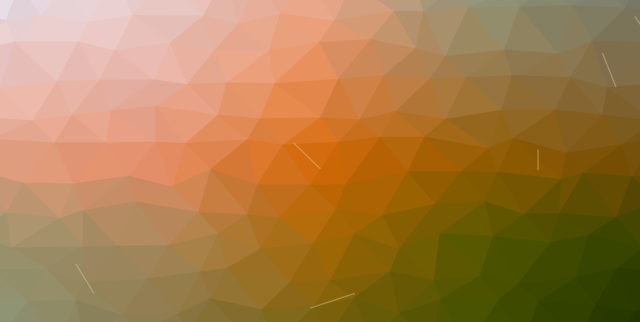
This background is drawn by a Shadertoy shader. Its source:

```glsl
// A low-poly backdrop: a jittered, staggered grid is split into triangles,
// and each facet takes its flat tint from a smooth five-by-five colour mesh.
// A few pale hairlines glint along the facet seams.

// Hash without sine: two values in 0..1 for a grid index
vec2 hash22(vec2 p) {
    vec3 q = fract(p.xyx * vec3(0.1031, 0.1030, 0.0973));
    q += dot(q, q.yzx + 33.33);
    return fract((q.xx + q.yz) * q.zy);
}

// Five evenly spaced colours blended along t in 0..1
vec3 ramp(float t, vec3 a, vec3 b, vec3 c, vec3 d, vec3 e) {
    t *= 4.0;
    vec3 col = mix(a, b, clamp(t, 0.0, 1.0));
    col = mix(col, c, clamp(t - 1.0, 0.0, 1.0));
    col = mix(col, d, clamp(t - 2.0, 0.0, 1.0));
    return mix(col, e, clamp(t - 3.0, 0.0, 1.0));
}

// Colour mesh: lilac upper left, orange centre, deep green lower right
vec3 colourField(vec2 uv) {
    vec3 top = ramp(uv.x, vec3(0.90, 0.86, 0.90), vec3(0.90, 0.78, 0.77),
        vec3(0.91, 0.64, 0.52), vec3(0.57, 0.58, 0.47), vec3(0.47, 0.48, 0.41));
    vec3 upper = ramp(uv.x, vec3(0.92, 0.75, 0.72), vec3(0.91, 0.70, 0.65),
        vec3(0.90, 0.54, 0.32), vec3(0.60, 0.47, 0.27), vec3(0.50, 0.41, 0.25));
    vec3 middle = ramp(uv.x, vec3(0.89, 0.62, 0.50), vec3(0.90, 0.55, 0.40),
        vec3(0.82, 0.40, 0.02), vec3(0.58, 0.36, 0.00), vec3(0.45, 0.30, 0.02));
    vec3 lower = ramp(uv.x, vec3(0.60, 0.57, 0.42), vec3(0.66, 0.53, 0.36),
        vec3(0.66, 0.41, 0.02), vec3(0.33, 0.34, 0.00), vec3(0.20, 0.26, 0.00));
    vec3 bottom = ramp(uv.x, vec3(0.55, 0.57, 0.45), vec3(0.55, 0.48, 0.30),
        vec3(0.48, 0.38, 0.05), vec3(0.26, 0.31, 0.00), vec3(0.13, 0.20, 0.00));
    return ramp(uv.y, bottom, lower, middle, upper, top);
}

// Jittered mesh corner, in units of the canvas height
vec2 corner(vec2 id) {
    vec2 jitter = (hash22(id + 47.0) - 0.5) * vec2(0.55, 0.60);
    vec2 stagger = vec2(0.5 * mod(id.y, 2.0), -0.55);
    return (id + stagger + jitter) * vec2(0.148, 0.101);
}

// Signed distance to the line through a and b, positive on its left
float leftOf(vec2 p, vec2 a, vec2 b) {
    vec2 e = b - a, q = p - a;
    return (e.x * q.y - e.y * q.x) / length(e);
}

// Adds one counter-clockwise facet: premultiplied colour and coverage
void addFacet(inout vec4 sum, vec2 p, vec2 a, vec2 b, vec2 c, float aspect, float px) {
    float inside = min(leftOf(p, a, b), min(leftOf(p, b, c), leftOf(p, c, a)));
    float cover = clamp(0.5 + inside / px, 0.0, 1.0);
    if (cover <= 0.0) return;
    vec2 centre = (a + b + c) / 3.0;
    float shade = (hash22(floor(centre * 997.0)).x - 0.5) * 0.045;
    vec3 tint = colourField(clamp(centre / vec2(aspect, 1.0), 0.0, 1.0));
    sum += vec4(tint * (1.0 + shade), 1.0) * cover;
}

float segmentDistance(vec2 p, vec2 a, vec2 b) {
    vec2 q = p - a, e = b - a;
    return length(q - e * clamp(dot(q, e) / dot(e, e), 0.0, 1.0));
}

void mainImage(out vec4 fragColor, in vec2 fragCoord) {
    float px = 1.0 / iResolution.y;
    float aspect = iResolution.x * px;
    vec2 p = fragCoord * px;

    // Facets: split every nearby cell along its shorter diagonal
    vec2 home = floor(p / vec2(0.148, 0.101) + vec2(0.0, 0.55));
    vec4 sum = vec4(0.0);
    for (int j = -1; j <= 1; j++) {
        for (int i = -1; i <= 1; i++) {
            vec2 id = home + vec2(i, j);
            vec2 a = corner(id), b = corner(id + vec2(1, 0));
            vec2 c = corner(id + vec2(1, 1)), d = corner(id + vec2(0, 1));
            if (distance(a, c) < distance(b, d)) {
                addFacet(sum, p, a, b, c, aspect, px);
                addFacet(sum, p, a, c, d, aspect, px);
            } else {
                addFacet(sum, p, a, b, d, aspect, px);
                addFacet(sum, p, b, c, d, aspect, px);
            }
        }
    }
    vec3 col = sum.rgb / max(sum.a, 0.001);

    // Hairline glints, each given by its two ends
    vec4 glints[6] = vec4[6](
        vec4(0.912, 0.554, 0.992, 0.477), vec4(1.868, 0.834, 1.909, 0.731),
        vec4(0.236, 0.179, 0.290, 0.091), vec4(0.964, 0.044, 1.098, 0.088),
        vec4(1.668, 0.534, 1.668, 0.474), vec4(1.969, 0.948, 1.990, 0.917));
    vec2 stretch = vec2(aspect / 1.984, 1.0);
    for (int k = 0; k < 6; k++) {
        float d = segmentDistance(p, glints[k].xy * stretch, glints[k].zw * stretch);
        float line = 1.0 - smoothstep(0.0, 0.001 + px, d);
        col = mix(col, vec3(0.90, 0.80, 0.62), 0.4 * line);
    }
    fragColor = vec4(col, 1.0);
}
```
